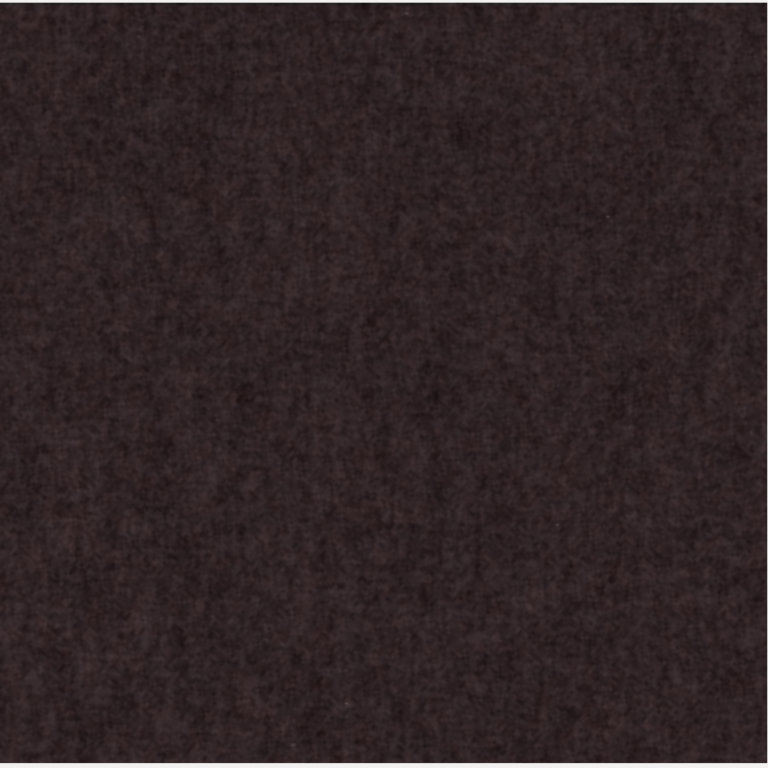
Give the GLSL for this texture, as a Shadertoy shader.

```glsl
// Dark brown brushed cotton: fine woven grain, faint threads, small worn patches and a thin pale edge.

const vec3 CLOTH_COLOR = vec3(0.184, 0.135, 0.142);
const vec3 TONE_TINT   = vec3(1.05, 0.96, 0.96);
const vec3 WORN_TINT   = vec3(1.20, 0.93, 0.84);
const vec3 PAPER_COLOR = vec3(0.95, 0.945, 0.94);

// Sineless hash, 0 to 1
float hash(vec2 cell, float seed) {
    vec3 p = fract(vec3(cell.xyx) * 0.1031 + seed * 0.137);
    p += dot(p, p.yzx + 33.33);
    return fract((p.x + p.y) * p.z);
}

// Signed value noise, -0.5 to 0.5
float noise(vec2 p, float seed) {
    vec2 cell = floor(p);
    vec2 f = fract(p);
    f = f * f * (3.0 - 2.0 * f);
    float low  = mix(hash(cell, seed), hash(cell + vec2(1, 0), seed), f.x);
    float high = mix(hash(cell + vec2(0, 1), seed), hash(cell + vec2(1, 1), seed), f.x);
    return mix(low, high, f.y) - 0.5;
}

vec2 rotate(vec2 p, float angle) {
    float c = cos(angle);
    float s = sin(angle);
    return mat2(c, s, -s, c) * p;
}

// Layered noise for soft cloudy patches
float clouds(vec2 p, float seed) {
    float sum = 0.0;
    float weight = 0.5;
    for (int i = 0; i < 4; i++) {
        sum += weight * noise(rotate(p, 0.6 + float(i)), seed + float(i));
        p = p * 2.03 + 7.1;
        weight *= 0.75;
    }
    return sum;
}

// Rotated grain layers, so that only the threads follow the axes
float grain(vec2 uv) {
    return 0.056 * noise(rotate(uv, 0.7) * 225.0, 11.0)
         + 0.040 * noise(rotate(uv, 0.35) * 125.0, 12.0)
         + 0.022 * noise(rotate(uv, 1.1) * 66.0, 13.0);
}

// Broken threads, stronger along the warp
float threads(vec2 uv) {
    float warp = 0.030 * noise(uv * vec2(190.0, 48.0), 14.0)
               + 0.018 * noise(uv * vec2(90.0, 17.0), 15.0);
    float weft = 0.026 * noise(uv * vec2(50.0, 205.0), 16.0);
    return warp + weft;
}

// Worn patches, slightly stretched along the warp
float wear(vec2 uv) {
    float broad = noise(rotate(uv, 0.4) * 5.0, 21.0);
    float small = clouds(uv * vec2(22.0, 15.0), 31.0);
    vec2 fromCorner = (uv - vec2(0.15, 0.22)) * vec2(5.0, 3.0);
    float rubbed = exp(-dot(fromCorner, fromCorner));
    return 0.007 * broad + 0.026 * small * (1.0 + 0.8 * rubbed) + 0.004 * rubbed;
}

// A few tiny pale lint specks
float lint(vec2 uv) {
    float cover = 0.0;
    for (int i = 0; i < 5; i++) {
        vec2 center = vec2(hash(vec2(i, 3), 41.0), hash(vec2(i, 8), 42.0));
        float size = mix(0.002, 0.004, hash(vec2(i, 5), 43.0));
        cover += 1.0 - smoothstep(0.0, size, length((uv - center) * vec2(0.7, 1.0)));
    }
    return cover;
}

// Coverage of the cloth inside its pale edge
float clothMask(vec2 uv, float soft) {
    float bottom = smoothstep(-soft, soft, uv.y - 0.0064);
    float top    = smoothstep(-soft, soft, 0.9965 - uv.y);
    float right  = smoothstep(-soft, soft, 0.9990 - uv.x);
    return bottom * top * right;
}

void mainImage(out vec4 fragColor, in vec2 fragCoord) {
    vec2 uv = fragCoord / iResolution.xy;

    // Cloth tone and a trace of colour variation
    vec3 color = CLOTH_COLOR + (grain(uv) + threads(uv)) * TONE_TINT + wear(uv) * WORN_TINT;
    color += vec3(0.012, -0.004, -0.010) * noise(rotate(uv, 0.9) * 75.0, 61.0);
    color += 0.10 * lint(uv);

    // Cool shade where the cloth meets the top edge
    color += vec3(-0.035, 0.0, -0.005) * smoothstep(0.991, 0.996, uv.y);

    // Pale edge
    float soft = max(0.0010, 0.5 / iResolution.y);
    color = mix(PAPER_COLOR, color, clothMask(uv, soft));
    fragColor = vec4(clamp(color, 0.0, 1.0), 1.0);
}
```
